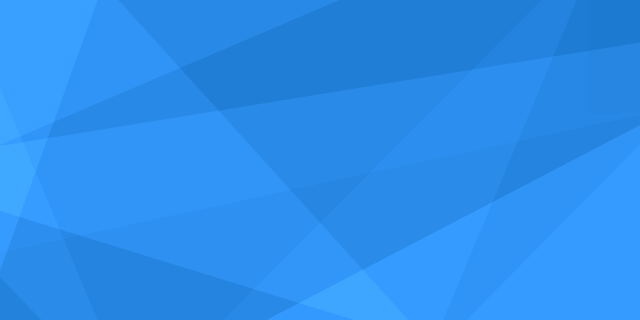
Write a WebGL 2 fragment shader that draws this background.

```glsl
#version 300 es
precision highp float;
// Flat blue background of overlapping translucent sheets with straight edges.

#define SHEETS 12
#define BASE_TONE 148.0
#define MID_TONE 145.0
#define MID_BLUE vec3(46.0, 145.0, 242.0)
#define TONE_SLOPE vec3(0.75, 1.0, 1.45)
#define PANEL_CORNER vec2(1.839, 0.646)
#define PANEL_TONE -2.0

uniform vec2 u_resolution;
out vec4 outColor;

// Edge start (xy) and end (zw) in canvas heights; each sheet lies to the left of its edge.
const vec4 EDGES[SHEETS] = vec4[SHEETS](
    vec4(0.000, 0.154, 0.305, 1.000),
    vec4(0.370, 1.000, 1.276, 0.000),
    vec4(1.060, 1.000, 0.000, 0.547),
    vec4(2.000, 0.867, 0.000, 0.544),
    vec4(2.000, 0.641, 0.000, 0.211),
    vec4(2.000, 0.609, 0.833, 0.000),
    vec4(1.693, 1.000, 0.698, 0.000),
    vec4(1.802, 1.000, 1.385, 0.000),
    vec4(2.000, 0.549, 1.458, 0.000),
    vec4(1.107, 0.000, 0.000, 0.341),
    vec4(0.305, 0.000, 0.000, 0.727),
    vec4(0.130, 0.000, 0.000, 0.133));

// Tone that each sheet adds, in steps of 1/255.
const float TONES[SHEETS] = float[SHEETS](
    12.0, -11.0, -11.0, 12.0, -4.0, 16.0,
    5.0, -7.0, 7.0, -13.0, 7.0, -9.0);

// Signed distance to an edge, positive on its left side.
float edgeDistance(vec2 p, vec4 edge) {
    vec2 along = normalize(edge.zw - edge.xy);
    return dot(p - edge.xy, vec2(-along.y, along.x));
}

// Antialiased coverage across one pixel.
float coverage(float dist, float pixel) {
    return clamp(dist / pixel + 0.5, 0.0, 1.0);
}

void main() {
    vec2 p = gl_FragCoord.xy / u_resolution * vec2(2.0, 1.0);
    float pixel = 1.0 / u_resolution.y;

    // Stack the sheets
    float tone = BASE_TONE;
    for (int i = 0; i < SHEETS; i++) {
        tone += TONES[i] * coverage(edgeDistance(p, EDGES[i]), pixel);
    }

    // Faint panel in the upper right corner
    vec2 inset = p - PANEL_CORNER;
    tone += PANEL_TONE * coverage(min(inset.x, inset.y), pixel);

    // Tone to blue
    vec3 color = MID_BLUE + TONE_SLOPE * (tone - MID_TONE);
    outColor = vec4(clamp(color / 255.0, 0.0, 1.0), 1.0);
}
```
